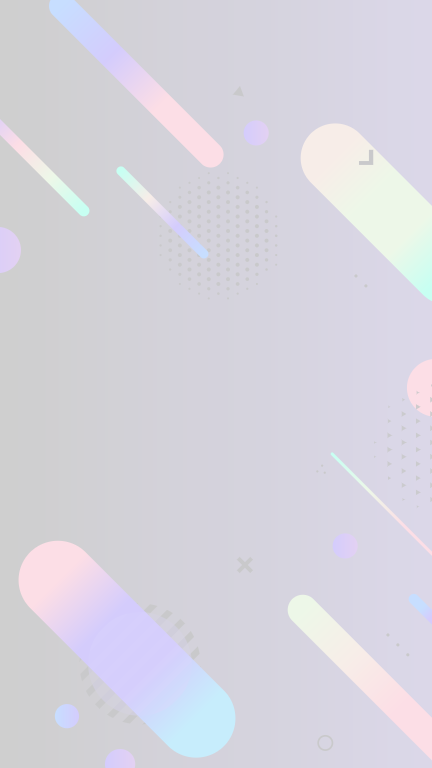
A Shadertoy shader for this background:

```glsl
// Pastel diagonal capsules, gradient discs and grey ornaments on a soft grey-lavender field.

const vec3 BLUE = vec3(0.78, 0.87, 1.0);
const vec3 LAVENDER = vec3(0.83, 0.80, 0.99);
const vec3 PINK = vec3(0.99, 0.87, 0.90);
const vec3 CREAM = vec3(0.97, 0.93, 0.91);
const vec3 LIME = vec3(0.93, 0.97, 0.91);
const vec3 MINT = vec3(0.78, 1.0, 0.95);
const vec3 AQUA = vec3(0.78, 0.93, 0.99);
const vec3 GREY = vec3(0.79, 0.79, 0.795);

// Anti-aliased coverage of a signed distance
float fill(float d, float px) { return clamp(0.5 - d / px, 0.0, 1.0); }

// Four evenly spaced colour stops
vec3 ramp(vec3 a, vec3 b, vec3 c, vec3 d, float t) {
    t = clamp(t, 0.0, 1.0) * 3.0;
    vec3 col = mix(a, b, min(t, 1.0));
    col = mix(col, c, clamp(t - 1.0, 0.0, 1.0));
    return mix(col, d, clamp(t - 2.0, 0.0, 1.0));
}

float box(vec2 p, vec2 halfSize) {
    vec2 q = abs(p) - halfSize;
    return length(max(q, 0.0)) + min(max(q.x, q.y), 0.0);
}

// Equilateral triangle pointing right
float triangle(vec2 p, float inradius) {
    return max(-p.x, 0.5 * p.x + 0.866 * abs(p.y)) - inradius;
}

mat2 turn(float a) { return mat2(cos(a), sin(a), -sin(a), cos(a)); }

// Capsule running down to the right at 45 degrees, tinted along its axis
void capsule(inout vec3 col, vec2 p, vec2 start, float run, float r,
             vec3 a, vec3 b, vec3 c, vec3 d, float px) {
    vec2 q = p - start;
    float t = dot(q, vec2(0.5, -0.5)) / run;
    float dist = length(q - vec2(run, -run) * clamp(t, 0.0, 1.0)) - r;
    col = mix(col, ramp(a, b, c, d, t), fill(dist, px));
}

// Disc tinted from left to right
void disc(inout vec3 col, vec2 p, vec2 centre, float r, vec3 a, vec3 b, float px) {
    vec2 q = p - centre;
    vec3 tint = mix(a, b, clamp(0.5 + 0.5 * q.x / r, 0.0, 1.0));
    col = mix(col, tint, fill(length(q) - r, px));
}

// Nearest point of a grid whose odd columns drop by half a step
vec2 staggered(vec2 p, vec2 origin, float pitch) {
    vec2 q = (p - origin) / pitch;
    float column = floor(q.x + 0.5);
    float shift = 0.5 * mod(column, 2.0);
    return origin + pitch * vec2(column, floor(q.y - shift + 0.5) + shift);
}

// Row of small dots descending to the right
float trail(vec2 p, vec2 start, int count) {
    float d = 1e3;
    for (int i = 0; i < count; i++)
        d = min(d, length(p - start - float(i) * vec2(2.3, -2.3)) - 0.36);
    return d;
}

void mainImage(out vec4 fragColor, in vec2 fragCoord) {
    // The canvas is 100 units wide
    float px = 100.0 / iResolution.x;
    vec2 p = fragCoord * px;
    vec3 col = mix(vec3(0.81), vec3(0.86, 0.845, 0.915), smoothstep(-0.1, 1.15, p.x / 100.0));
    col = mix(col, vec3(0.83, 0.823, 0.865), 0.5 * fill(abs(p.x - 50.0) - 20.0, 40.0));

    // Halftone circle
    vec2 node = staggered(p, vec2(52.78, 108.7), 2.23);
    float reach = length(node - vec2(50.7, 123.1));
    float dotSize = 0.46 * (1.0 - 0.5 * smoothstep(11.0, 14.5, reach));
    col = mix(col, GREY, fill(length(p - node) - dotSize, px) * step(reach, 14.8));

    // Striped circle, later half hidden by the large capsule
    vec2 s = p - vec2(32.4, 24.1);
    float across = (s.x - s.y) * 0.7071;
    float stripe = abs(across - 3.68 * floor(across / 3.68 + 0.5)) - 0.75;
    float stripes = fill(max(stripe, length(s) - 14.0), px);
    col = mix(col, GREY, stripes);

    // Capsules
    capsule(col, p, vec2(14.35, 176.4), 34.4, 3.0, BLUE, LAVENDER, PINK, PINK, px);
    capsule(col, p, vec2(-3.5, 151.9), 22.9, 1.3, LAVENDER, PINK, LIME, MINT, px);
    capsule(col, p, vec2(28.0, 138.2), 19.2, 1.05, MINT, CREAM, LAVENDER, BLUE, px);
    capsule(col, p, vec2(77.6, 141.2), 26.0, 8.0, CREAM, LIME, LIME, MINT, px);
    capsule(col, p, vec2(13.4, 43.5), 32.0, 9.1, PINK, LAVENDER, LAVENDER, AQUA, px);
    capsule(col, p, vec2(70.1, 36.6), 34.0, 3.5, LIME, CREAM, PINK, PINK, px);
    capsule(col, p, vec2(76.9, 72.7), 25.0, 0.35, MINT, LIME, PINK, PINK, px);
    capsule(col, p, vec2(95.8, 39.1), 6.0, 1.2, BLUE, BLUE, LAVENDER, LAVENDER, px);
    float inside = fill(length(s) - 12.0, px);
    col = mix(col, vec3(0.86, 0.84, 0.98), 0.16 * inside + 0.18 * stripes * inside);

    // Discs
    vec3 mauve = vec3(0.89, 0.82, 0.95);
    disc(col, p, vec2(59.3, 147.0), 2.9, LAVENDER, mauve, px);
    disc(col, p, vec2(-0.5, 119.9), 5.35, LAVENDER, mauve, px);
    disc(col, p, vec2(100.9, 88.0), 6.7, PINK, PINK, px);
    disc(col, p, vec2(79.9, 51.4), 2.9, LAVENDER, mauve, px);
    disc(col, p, vec2(15.5, 12.0), 2.8, BLUE, LAVENDER, px);
    disc(col, p, vec2(27.8, 0.9), 3.5, LAVENDER, mauve, px);

    // Circle of small triangles
    node = staggered(p, vec2(90.05, 83.6), 3.3);
    reach = length(node - vec2(101.2, 74.1));
    float size = 0.36 * (1.0 - 0.6 * smoothstep(11.0, 15.0, reach));
    col = mix(col, GREY, 0.9 * fill(triangle(p - node, size), px) * step(reach, 15.0));

    // Single ornaments: triangle, corner, cross, ring and dots
    float d = triangle(turn(-1.4) * (p - vec2(55.3, 156.4)), 0.75);
    d = min(d, box(p - vec2(84.75, 140.05), vec2(1.65, 0.45)));
    d = min(d, box(p - vec2(85.9, 141.35), vec2(0.5, 1.75)));
    vec2 x = abs(turn(0.7854) * (p - vec2(56.7, 47.0)));
    d = min(d, min(box(x, vec2(2.2, 0.45)), box(x, vec2(0.45, 2.2))));
    d = min(d, abs(length(p - vec2(75.3, 5.8)) - 1.65) - 0.2);
    d = min(d, min(trail(p, vec2(82.4, 113.9), 2), trail(p, vec2(89.8, 30.8), 3)));
    for (int i = 0; i < 3; i++) {
        float a = 2.094 * float(i) + 1.4;
        d = min(d, length(p - vec2(74.4, 69.0) - vec2(cos(a), sin(a))) - 0.25);
    }
    col = mix(col, GREY, fill(d, px));
    fragColor = vec4(col, 1.0);
}
```
